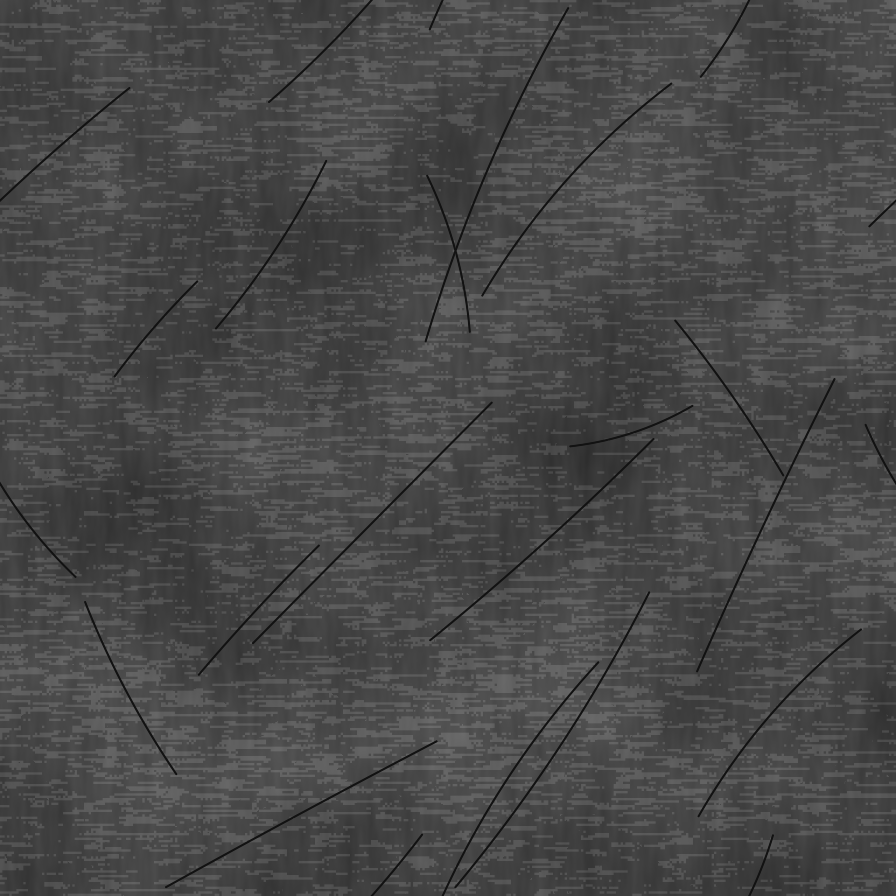
Reproduce this texture procedurally as a WebGL 2 fragment shader.

```glsl
#version 300 es
precision highp float;
precision highp int;

uniform vec2 u_resolution;
out vec4 fragColor;

const float BASE_TONE = 0.262;
const float CLOUD_CONTRAST = 0.085;
const float STREAK_CONTRAST = 0.036;
const float DASH_LIFT = 0.085;
const float DASH_GRID = 384.0;      // dash rows across the canvas
const float DASH_THRESHOLD = 0.17;
const float DASH_CLOUD_BIAS = 0.22; // more dashes in bright areas
const float DASH_RAGGED = 0.24;
const float SCRATCH_TONE = 0.07;
const float SCRATCH_HALF_WIDTH = 0.00115;
const float SCRATCH_BEND = 0.11;
const ivec2 SCRATCH_GRID = ivec2(5, 4);

// Integer hash giving two values in 0..1
vec2 hash2(ivec2 cell) {
    uvec2 v = uvec2(cell) * 1664525u + 1013904223u;
    v.x += v.y * 1664525u;
    v.y += v.x * 1664525u;
    v ^= v >> 16u;
    v.x += v.y * 1664525u;
    v.y += v.x * 1664525u;
    v ^= v >> 16u;
    return vec2(v) * exp2(-32.0);
}

float cornerSlope(ivec2 cell, vec2 offset) {
    float angle = 6.28319 * hash2(cell).x;
    return dot(vec2(cos(angle), sin(angle)), offset);
}

float gradientNoise(vec2 p) {
    ivec2 i = ivec2(floor(p));
    vec2 f = fract(p);
    vec2 w = f * f * f * (f * (f * 6.0 - 15.0) + 10.0);
    float low = mix(cornerSlope(i, f),
                    cornerSlope(i + ivec2(1, 0), f - vec2(1.0, 0.0)), w.x);
    float high = mix(cornerSlope(i + ivec2(0, 1), f - vec2(0.0, 1.0)),
                     cornerSlope(i + ivec2(1, 1), f - vec2(1.0)), w.x);
    return mix(low, high, w.y);
}

float clouds(vec2 uv) {
    return gradientNoise(uv * 4.0 + 3.7)
         + 0.5 * gradientNoise(uv * 8.0 + 17.3)
         + 0.25 * gradientNoise(uv * 17.0 + 41.9);
}

// Soft vertical brushing
float streaks(vec2 uv) {
    return gradientNoise(uv * vec2(75.0, 11.0) + 61.3)
         + 0.5 * gradientNoise(uv * vec2(170.0, 45.0) + 83.1);
}

// One grid cell of the horizontal dashes: 1 if filled
float dashCell(vec2 cell, float cloud) {
    float n = gradientNoise(cell * vec2(0.052, 0.43) + 5.3)
            + 0.7 * gradientNoise(cell * vec2(0.12, 0.83) + 37.7)
            + DASH_RAGGED * (hash2(ivec2(cell) + 911).x - 0.5);
    return step(DASH_THRESHOLD - DASH_CLOUD_BIAS * cloud, n);
}

// Dash cells blended over one pixel at their borders
float dashes(vec2 uv, float cloud, float pixel) {
    vec2 p = uv * DASH_GRID - 0.5;
    vec2 i = floor(p);
    vec2 w = clamp((fract(p) - 0.5) / (pixel * DASH_GRID) + 0.5, 0.0, 1.0);
    float low = mix(dashCell(i, cloud), dashCell(i + vec2(1.0, 0.0), cloud), w.x);
    float high = mix(dashCell(i + vec2(0.0, 1.0), cloud),
                     dashCell(i + vec2(1.0), cloud), w.x);
    return mix(low, high, w.y);
}

// Mostly rising diagonals, some falling, a few nearly level
float scratchAngle(vec2 r) {
    if (r.x < 0.52) return mix(0.72, 1.2, r.y);
    if (r.x < 0.82) return mix(1.65, 2.2, r.y);
    return mix(0.12, 0.5, r.y);
}

// Distance to the nearest thin, slightly bowed scratch
float scratchDistance(vec2 uv) {
    float nearest = 1.0;
    for (int y = 0; y < SCRATCH_GRID.y; y++) {
        for (int x = 0; x < SCRATCH_GRID.x; x++) {
            ivec2 id = ivec2(x, y);
            vec2 centre = (vec2(id) + hash2(id + 200)) / vec2(SCRATCH_GRID);
            float angle = scratchAngle(hash2(id + 300));
            vec2 shape = hash2(id + 400);
            float halfLength = mix(0.065, 0.21, shape.x);
            vec2 d = fract(uv - centre + 0.5) - 0.5;
            vec2 dir = vec2(cos(angle), sin(angle));
            float along = dot(d, dir);
            float t = clamp(along / halfLength, -1.0, 1.0);
            float bow = SCRATCH_BEND * (2.0 * shape.y - 1.0);
            float across = dot(d, vec2(-dir.y, dir.x)) - bow * halfLength * (1.0 - t * t);
            nearest = min(nearest, length(vec2(max(abs(along) - halfLength, 0.0), across)));
        }
    }
    return nearest;
}

void main() {
    float pixel = 1.0 / u_resolution.y;
    vec2 uv = gl_FragCoord.xy * pixel;

    float cloud = clouds(uv);
    float tone = BASE_TONE + CLOUD_CONTRAST * cloud + STREAK_CONTRAST * streaks(uv);
    tone += DASH_LIFT * dashes(uv, cloud, pixel);

    float edge = scratchDistance(uv) - SCRATCH_HALF_WIDTH;
    tone = mix(tone, SCRATCH_TONE, 1.0 - smoothstep(-0.6 * pixel, 0.6 * pixel, edge));
    fragColor = vec4(vec3(tone), 1.0);
}
```
